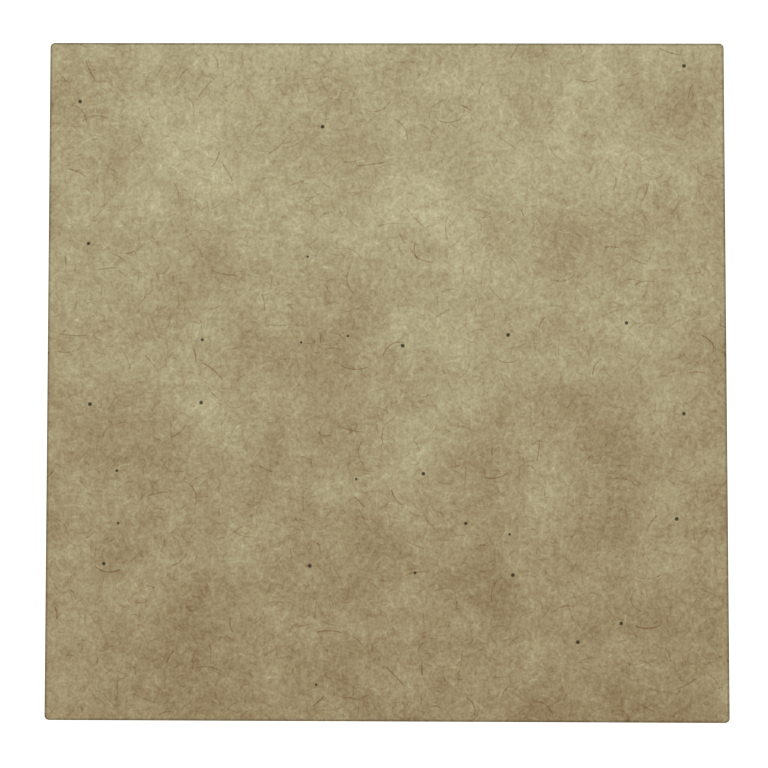
A Shadertoy shader for this texture:

```glsl
// A square fibreboard panel, slightly tapered, lying on a white ground.
// Wrapped gradient noise gives the mottling and grain; short bent strokes
// scattered on wrapped grids give the fibres, and sparse dots the specks.

#define GROUND     vec3(1.0)
#define BOARD_DARK vec3(0.58, 0.51, 0.38)
#define BOARD_PALE vec3(0.69, 0.65, 0.51)
#define MOTTLE     0.52
#define GRAIN      0.42
#define FIBRE      0.34
#define DARK_FIBRE 0.75
#define SPECK      0.55
#define CORNER     0.006
#define RIM        0.004

const float PI = 3.14159;

// Integer hash: three values in 0..1 for a wrapped grid cell
vec3 hash3(vec2 cell, float period, int seed) {
    uvec3 v = uvec3(ivec3(ivec2(mod(cell + 0.5, period)), seed));
    v = v * 1664525u + 1013904223u;
    for (int i = 0; i < 2; i++) {
        v.x += v.y * v.z;
        v.y += v.z * v.x;
        v.z += v.x * v.y;
        v ^= v >> 16u;
    }
    return vec3(v & 0xffffu) / 65535.0;
}

// Gradient noise that repeats after a whole number of cells
float cornerSlope(vec2 cell, vec2 offset, float period, int seed) {
    float a = 2.0 * PI * hash3(cell, period, seed).x;
    return dot(vec2(cos(a), sin(a)), offset);
}

float gradientNoise(vec2 uv, float period, int seed) {
    vec2 p = uv * period, c = floor(p), f = p - c;
    vec2 s = f * f * f * (f * (f * 6.0 - 15.0) + 10.0);
    vec2 e = vec2(1.0, 0.0);
    float low  = mix(cornerSlope(c, f, period, seed),
                     cornerSlope(c + e.xy, f - e.xy, period, seed), s.x);
    float high = mix(cornerSlope(c + e.yx, f - e.yx, period, seed),
                     cornerSlope(c + e.xx, f - e.xx, period, seed), s.x);
    return mix(low, high, s.y);
}

float mottle(vec2 uv) {
    float sum = 0.0, weight = 1.0, period = 6.0;
    for (int i = 0; i < 5; i++) {
        sum += weight * gradientNoise(uv, period, i);
        weight *= 0.78;
        period *= 2.0;
    }
    return sum;
}

// Bent strokes: x sums pale and dark ones, y sums rare dark ones
vec2 fibres(vec2 uv, float cells, float width, float pixel, int seed) {
    vec2 p = uv * cells, c = floor(p), sum = vec2(0.0);
    float w = max(width, 1.3 * pixel) * cells;
    for (int j = -1; j <= 1; j++)
    for (int i = -1; i <= 1; i++) {
        vec2 cell = c + vec2(i, j);
        vec3 place = hash3(cell, cells, seed);
        vec3 form = hash3(cell, cells, seed + 1);
        float a = PI * place.z;
        vec2 q = mat2(cos(a), -sin(a), sin(a), cos(a)) * (p - cell - place.xy);
        q.y += (form.y - 0.5) * 1.2 * q.x * q.x;
        float halfLength = mix(0.15, 0.7, form.x);
        float d = length(vec2(max(abs(q.x) - halfLength, 0.0), q.y));
        float cover = 1.0 - smoothstep(0.0, w, d);
        sum += cover * vec2(2.0 * form.z - 1.1, pow(form.z, 5.0));
    }
    return sum;
}

// Isolated dark dots, absent from most cells
float specks(vec2 uv, float cells, float pixel) {
    vec2 p = uv * cells, c = floor(p);
    vec3 h = hash3(c, cells, 70);
    float radius = mix(0.0012, 0.0024, fract(h.z * 7.0));
    float d = length(p - c - mix(vec2(0.1), vec2(0.9), h.xy)) / cells;
    return step(0.8, h.z) * (1.0 - smoothstep(radius - pixel, radius + pixel, d));
}

// Depth inside the tapered, round-cornered panel; negative outside
float panelDepth(vec2 uv) {
    vec2 low  = vec2(0.0575 + 0.009 * uv.y, 0.063 - 0.0045 * uv.x);
    vec2 high = vec2(0.9505 - 0.009 * uv.y, 0.944 - 0.001 * uv.x);
    vec2 gap = min(uv - low, high - uv);
    return CORNER - length(max(CORNER - gap, 0.0));
}

void mainImage(out vec4 fragColor, in vec2 fragCoord) {
    vec2 uv = fragCoord / iResolution.xy;
    float pixel = 1.0 / iResolution.y;

    // Tone: 0 is dark board, 1 is pale board; light falls from above
    float tone = mix(0.24, 0.92, smoothstep(0.0, 1.0, uv.y));
    tone += 0.1 - 0.5 * dot(uv - 0.5, uv - 0.5);
    tone += MOTTLE * mottle(uv);
    tone += GRAIN * (gradientNoise(uv, 128.0, 20) + gradientNoise(uv, 240.0, 21));
    tone += FIBRE * fibres(uv, 72.0, 0.0020, pixel, 30).x;
    tone += FIBRE * fibres(uv, 110.0, 0.0016, pixel, 40).x;
    tone -= DARK_FIBRE * fibres(uv, 42.0, 0.0018, pixel, 50).y;
    vec3 board = mix(BOARD_DARK, BOARD_PALE, tone);

    // Specks and the shaded rim
    board *= 1.0 - SPECK * specks(uv, 14.0, pixel);
    float depth = panelDepth(uv);
    board *= mix(0.78, 1.0, smoothstep(0.0, RIM, depth));

    float inside = smoothstep(-0.7 * pixel, 0.7 * pixel, depth);
    fragColor = vec4(mix(GROUND, board, inside), 1.0);
}
```
